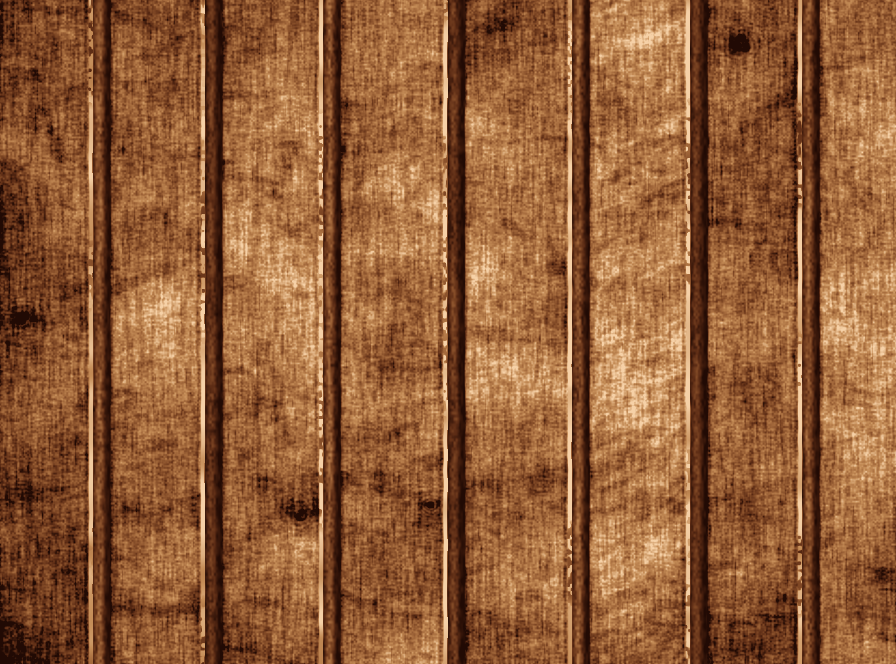
A Shadertoy shader for this texture:

```glsl
// Eight upright stained wood boards with beaded grooves, pale worn edges and knots.

float hash(vec2 p) {
    p = fract(p * vec2(0.1031, 0.1137));
    p += dot(p, p.yx + 33.33);
    return fract((p.x + p.y) * p.x * 17.0);
}

float noise(vec2 p) {
    vec2 i = floor(p), f = fract(p);
    f = f * f * (3.0 - 2.0 * f);
    return mix(mix(hash(i), hash(i + vec2(1, 0)), f.x),
               mix(hash(i + vec2(0, 1)), hash(i + vec2(1, 1)), f.x), f.y);
}

float fbm(vec2 p) {
    float sum = 0.0, amp = 0.5;
    for (int i = 0; i < 4; i++) {
        sum += amp * noise(p);
        p = p * 2.03 + 17.1;
        amp *= 0.5;
    }
    return sum / 0.9375;
}

// Left side of groove i; the board widths vary slowly
float grooveX(float i) {
    return 0.1036 + 0.1319 * i - 0.008 * sin(1.0472 * i);
}

// Wood stain from nearly black to cream
vec3 stain(float t) {
    vec3 c = mix(vec3(0.13, 0.04, 0.015), vec3(0.36, 0.17, 0.08), clamp(t * 5.0, 0.0, 1.0));
    c = mix(c, vec3(0.51, 0.29, 0.15), clamp(t * 5.0 - 1.0, 0.0, 1.0));
    c = mix(c, vec3(0.65, 0.42, 0.24), clamp(t * 5.0 - 2.0, 0.0, 1.0));
    c = mix(c, vec3(0.77, 0.55, 0.34), clamp(t * 5.0 - 3.0, 0.0, 1.0));
    return mix(c, vec3(0.90, 0.73, 0.55), clamp(t * 5.0 - 4.0, 0.0, 1.5));
}

// Tone change around the knot of a board
float knotTone(vec2 p, float board, float left, float width) {
    float k = board * 0.5;
    float size = board == 3.0 ? 0.6 : 1.0;
    if (board == 4.0 || (mod(board, 2.0) == 1.0 && board != 3.0)) return 0.0;
    vec2 center = vec2(left + width * (0.28 + 0.718 * k - 0.228 * k * k),
                       0.385 - 0.3755 * k + 0.1595 * k * k);
    vec2 q = (p - center) / size;
    q += 0.012 * (vec2(noise(p * 60.0), noise(p * 60.0 + 40.0)) - 0.5);
    float r = length(q * vec2(0.85, 1.1));
    float rings = 0.15 * sin(r * 900.0) * exp(-r / 0.018);
    float core = 0.4 * exp(-r * r / 0.00006);
    float streak = 0.25 * exp(-q.x * q.x / 0.0018 - q.y * q.y / 0.00008);
    float halo = 0.16 * exp(-r * r / 0.0014);
    return rings - core - streak - halo;
}

void mainImage(out vec4 fragColor, in vec2 fragCoord) {
    vec2 p = fragCoord / iResolution.x;
    float px = 1.0 / iResolution.x;
    float height = iResolution.y / iResolution.x;

    // Find the board and its groove
    float x = p.x + 0.001 * (noise(vec2(p.x * 8.0, p.y * 60.0)) - 0.5);
    float id = floor((x - 0.1036) / 0.1319);
    if (x < grooveX(id)) id -= 1.0;
    if (x >= grooveX(id + 1.0)) id += 1.0;
    float board = id + 1.0;
    float d = x - grooveX(id);
    float toEdge = grooveX(board) - x;
    float left = grooveX(id) + 0.020;
    vec2 s = p + board * vec2(3.7, 5.3);

    // Stain of each board, darker toward the panel rim
    float base[8] = float[8](0.55, 0.64, 0.74, 0.68, 0.63, 0.76, 0.55, 0.82);
    float tone = base[int(clamp(board, 0.0, 7.0))];
    vec2 v = (p - vec2(0.54, 0.54 * height)) * vec2(1.0, 1.25);
    tone += 0.05 - 0.8 * dot(v, v);

    // Broad clouds and soft cross stains
    tone += 0.75 * (fbm(s * vec2(9.0, 10.0)) - 0.5);
    tone += 0.3 * (fbm(s * vec2(14.0, 40.0) + 2.0 * noise(s * 9.0)) - 0.5);
    float smear = fbm(s * vec2(22.0, 60.0) + 3.0 * noise(s * 9.0));
    tone -= 0.2 * smoothstep(0.58, 0.8, smear);

    // Growth lines, fine upright fibres, weave and grit
    tone += 0.03 * sin(260.0 * s.x + 16.0 * fbm(s * vec2(14.0, 3.0)));
    tone += 0.32 * (noise(s * vec2(400.0, 40.0)) - 0.5);
    tone += 0.24 * (noise(s * vec2(130.0, 420.0)) - 0.5);
    tone += 0.30 * (noise(s * 480.0) - 0.5);
    tone -= 0.16 * smoothstep(0.75, 0.95, noise(s * vec2(380.0, 55.0)));

    // Slanted curl on every board, strongest on the sixth
    float curl = noise(vec2(s.x + 0.4 * s.y, s.y - 0.55 * s.x + 0.02 * noise(s * 25.0)) * vec2(28.0, 150.0));
    tone += (board == 5.0 ? 0.3 : 0.08) * (curl - 0.5);
    tone += knotTone(p, board, left, grooveX(board) - left);

    // Pale right edge, finely chipped in places, with a thin shadow before it
    float wear = smoothstep(0.55, 0.78, noise(vec2(board * 7.0, p.y * 9.0)))
               * smoothstep(0.45, 0.7, noise(s * vec2(260.0, 240.0)));
    tone -= 0.2 * exp(-pow((toEdge - 0.0075) / 0.0018, 2.0)) + 0.3 * wear * exp(-toEdge / 0.005);
    float lip = 1.0 - smoothstep(0.0045 - px, 0.0045 + px, toEdge);
    float lipTone = 1.14 - 0.8 * dot(v, v) + 0.4 * (noise(vec2(board * 9.0, p.y * 40.0)) - 0.5);
    tone = mix(tone, lipTone - 0.6 * wear, lip);

    // Rough bead in the groove, black along its right side
    float u = d / 0.020;
    float bead = (mod(id, 2.0) == 0.0 ? 0.42 : 0.25) * exp(-pow((u - 0.36) / 0.28, 2.0));
    bead *= 0.3 + 0.9 * noise(s * vec2(400.0, 300.0)) + 0.6 * noise(s * vec2(200.0, 25.0));
    bead += 0.12 * noise(s * vec2(380.0, 120.0)) - 0.05;
    tone -= 0.3 * exp(-max(d - 0.020, 0.0) / 0.003);
    tone = mix(bead, tone, smoothstep(0.020 - px, 0.020 + px, d));
    tone = mix(lipTone, tone, smoothstep(-px, px, d));

    fragColor = vec4(stain(tone), 1.0);
}
```
